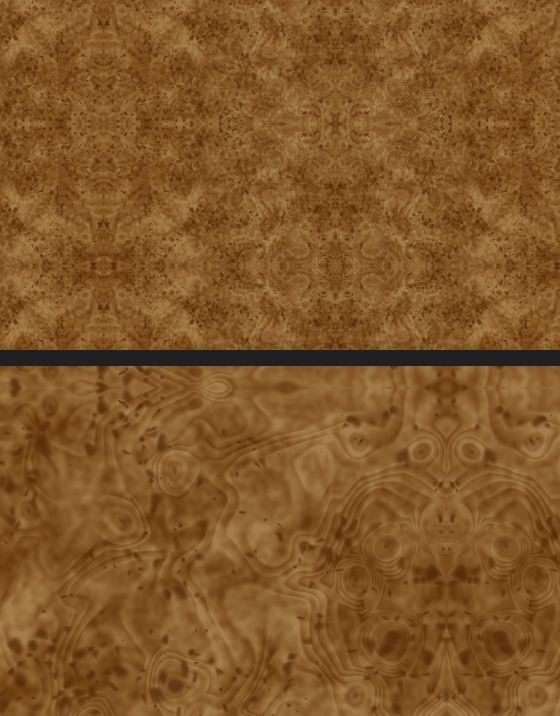
Top, the full canvas; bottom, a detail of the centre.
A Shadertoy shader for this texture:

```glsl
// Burl wood veneer, book-matched: one leaf is mirrored about evenly spaced
// axes both ways. Warped gradient noise gives contour grain, bent into rings
// around knots, with clustered dark pips and broad light and dark zones.

const float TAU = 6.2831853;
const vec2 LEAF = vec2(0.6625, 0.406);   // size of one leaf, canvas height = 1
const vec2 AXIS = vec2(0.296, 0.24);     // a crossing of two mirror axes

const vec3 DARK  = vec3(0.40, 0.21, 0.045);
const vec3 MID   = vec3(0.525, 0.345, 0.155);
const vec3 LIGHT = vec3(0.64, 0.495, 0.295);
const vec3 PIP   = vec3(0.33, 0.16, 0.03);

// Main knots: centres in the leaf
const vec2 KNOTS[3] = vec2[3](
    vec2(0.406, 0.125), vec2(0.610, 0.165), vec2(0.6625, 0.083));

// Broad zones: centre, radius, brightness
const vec4 ZONES[8] = vec4[8](
    vec4(0.63, 0.18, 0.055, -0.20), vec4(0.00, 0.03, 0.070, -0.20),
    vec4(0.25, 0.32, 0.090, -0.13), vec4(0.06, 0.23, 0.060, -0.15),
    vec4(0.18, 0.14, 0.070,  0.18), vec4(0.12, 0.33, 0.050,  0.14),
    vec4(0.54, 0.38, 0.060,  0.10), vec4(0.56, 0.05, 0.070,  0.10));

vec2 hash2(vec2 p) {
    vec3 a = fract(p.xyx * vec3(0.1031, 0.1030, 0.0973));
    a += dot(a, a.yzx + 33.33);
    return fract((a.xx + a.yz) * a.zy);
}

float corner(vec2 cell, vec2 offset) {
    return dot(hash2(cell) * 2.0 - 1.0, offset);
}

float gradientNoise(vec2 p) {
    vec2 i = floor(p), f = p - i, e = vec2(1.0, 0.0);
    vec2 u = f * f * f * (f * (f * 6.0 - 15.0) + 10.0);
    return mix(mix(corner(i, f), corner(i + e, f - e), u.x),
               mix(corner(i + e.yx, f - e.yx), corner(i + 1.0, f - 1.0), u.x), u.y);
}

float fbm(vec2 p) {
    float sum = 0.0, amp = 1.0;
    for (int i = 0; i < 4; i++) {
        sum += amp * gradientNoise(p);
        p = mat2(1.6, 1.2, -1.2, 1.6) * p + 7.3;
        amp *= 0.65;
    }
    return sum;
}

vec2 warp(vec2 p, float scale, float amount) {
    return p + amount * vec2(gradientNoise(p * scale + 3.1),
                             gradientNoise(p * scale + 41.7));
}

// Triangle wave: 0 on the axis, rising to size at the next one
vec2 mirrorFold(vec2 p, vec2 axis, vec2 size) {
    return size - abs(mod(p - axis, 2.0 * size) - size);
}

// Round pips on a jittered grid; density from 0 to 1 sets how many show
float pips(vec2 p, float density) {
    vec2 base = floor(p);
    float ink = 0.0;
    for (int y = -1; y <= 1; y++)
    for (int x = -1; x <= 1; x++) {
        vec2 cell = base + vec2(x, y);
        vec2 centre = cell + 0.15 + 0.7 * hash2(cell + 19.0);
        vec2 rnd = hash2(cell + 83.0);
        float radius = mix(0.25, 0.6, rnd.y) * smoothstep(0.0, 0.2, density - rnd.x);
        ink = max(ink, 1.0 - smoothstep(0.2 * radius, radius + 0.001, distance(p, centre)));
    }
    return ink;
}

// Distance to the closest main or scattered knot
float knotDistance(vec2 p, float scale, float share) {
    float d = 1.0;
    for (int i = 0; i < 3; i++) d = min(d, distance(p, KNOTS[i]));
    vec2 base = floor(p * scale);
    for (int y = -1; y <= 1; y++)
    for (int x = -1; x <= 1; x++) {
        vec2 cell = base + vec2(x, y);
        vec2 centre = (cell + hash2(cell + 57.0)) / scale;
        if (hash2(cell + 5.0).x < share) d = min(d, distance(p, centre) + 0.006);
    }
    return d;
}

void mainImage(out vec4 fragColor, in vec2 fragCoord) {
    vec2 q = mirrorFold(fragCoord / iResolution.y, AXIS, LEAF);
    vec2 w = warp(warp(q, 8.0, 0.06), 22.0, 0.022);
    float swirl = smoothstep(0.15, 0.42, q.x);   // calm side to figured side

    // Contour grain, closing into rings at knots
    float d = knotDistance(warp(q, 24.0, 0.012), 13.0, 0.42);
    float knot = 1.0 - smoothstep(0.014, 0.036, d);
    float field = gradientNoise(w * 7.0) + 0.4 * gradientNoise(w * 17.0 + 9.0);
    float phase = TAU * mix(10.0 * field, 65.0 * d, knot);
    float fade = 1.0 - smoothstep(1.5, 3.2, fwidth(phase));
    float grain = sin(phase + 0.7 * sin(phase)) * fade;

    // Broad tone, diagonal streaks and fine fibre
    float zone = 0.0;
    for (int i = 0; i < 8; i++) {
        vec2 r = (w - ZONES[i].xy) / ZONES[i].z;
        zone += ZONES[i].w * exp(-dot(r, r));
    }
    vec2 along = mat2(0.8, -0.6, 0.6, 0.8) * w;
    float streak = gradientNoise(along * vec2(8.0, 44.0)) * (1.0 - swirl);
    float tone = 0.55 + 0.03 * swirl + zone + 0.55 * fbm(w * 13.0 + 2.0)
               + 0.35 * streak + mix(0.10, 0.16, swirl) * grain
               + 0.35 * gradientNoise(q * 80.0)
               + 0.25 * gradientNoise(q * 130.0 + 17.0);
    tone += 0.14 * exp(-pow((d - 0.018) / 0.007, 2.0));

    // Pips gather in small clusters, more of them in the darker zones
    float cluster = clamp(0.25 + 0.9 * gradientNoise(q * 12.0 + 13.0) - 0.6 * zone, 0.0, 0.8);
    vec2 rough = warp(q, 55.0, 0.012);
    float ink = max(pips(rough * 55.0, cluster), 0.8 * pips(rough * 88.0 + 31.0, cluster));
    ink = max(ink, 1.0 - smoothstep(0.004, 0.011, d));
    tone = clamp(tone - 0.18 * cluster, 0.0, 1.0);

    vec3 color = tone < 0.5 ? mix(DARK, MID, tone * 2.0) : mix(MID, LIGHT, tone * 2.0 - 1.0);
    color *= mix(vec3(1.0, 0.98, 0.92), vec3(1.0), swirl);
    color = mix(color, PIP, 0.75 * ink);
    fragColor = vec4(color, 1.0);
}
```
